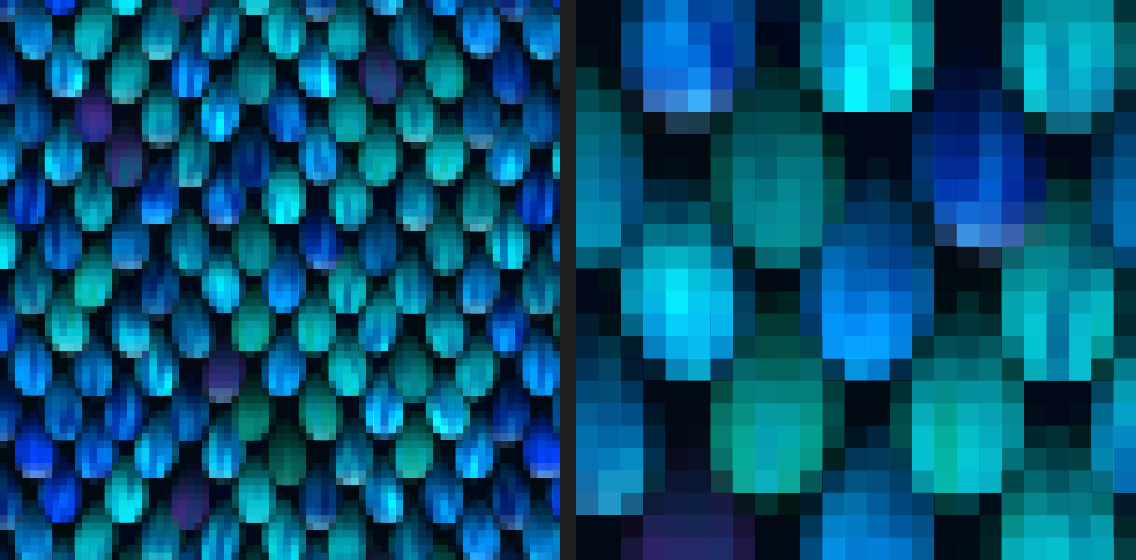
Left, the full canvas; right, a detail of the centre.
Give the GLSL for this pattern, as a three.js fragment shader.

```glsl
varying vec2 vUv;

const vec2 TILE_SCALES = vec2(8.0, 6.0);    // scales in one seamless tile
const float TILES = 1.1;                    // tiles along the canvas
const vec2 LATTICE_SHIFT = vec2(0.0, 0.83);
const float MOSAIC = 75.0;                  // mosaic blocks along the canvas
const float TIP = -0.93;
const float CROWN = 0.95;
const float FULLNESS = 1.68;
const float JITTER = 0.09;
const float SKEW = 0.2;
const float VIOLET_SHARE = 0.09;

const vec3 GAP = vec3(0.004, 0.035, 0.08);
const vec3 INDIGO = vec3(0.01, 0.22, 0.82);
const vec3 AZURE = vec3(0.01, 0.53, 0.90);
const vec3 CYAN = vec3(0.02, 0.80, 0.88);
const vec3 TEAL = vec3(0.02, 0.56, 0.50);
const vec3 VIOLET = vec3(0.27, 0.20, 0.60);
const vec3 PEARL = vec3(0.66, 0.87, 0.90);

vec2 hash2(vec2 p) {
  vec3 a = fract(p.xyx * vec3(0.1031, 0.1030, 0.0973));
  a += dot(a, a.yzx + 33.33);
  return fract((a.xx + a.yz) * a.zy);
}

float gradientAt(vec2 node, vec2 offset, vec2 period) {
  float angle = 6.2832 * hash2(mod(node, period) + 7.3).x;
  return dot(vec2(cos(angle), sin(angle)), offset);
}

// Gradient noise that wraps after the given period
float gradientNoise(vec2 p, vec2 period) {
  vec2 i = floor(p);
  vec2 f = p - i;
  vec2 u = f * f * f * (f * (f * 6.0 - 15.0) + 10.0);
  vec2 e = vec2(1.0, 0.0);
  return mix(
    mix(gradientAt(i, f, period), gradientAt(i + e, f - e, period), u.x),
    mix(gradientAt(i + e.yx, f - e.yx, period), gradientAt(i + 1.0, f - 1.0, period), u.x),
    u.y);
}

vec3 iridescence(float h) {
  vec3 c = mix(INDIGO, AZURE, smoothstep(0.0, 0.36, h));
  c = mix(c, CYAN, smoothstep(0.36, 0.7, h));
  return mix(c, TEAL, smoothstep(0.7, 0.95, h));
}

// Teardrop coverage: blunt tip below, tapering crown above
float teardrop(vec2 q) {
  float t = clamp((q.y - TIP) / (CROWN - TIP), 0.0, 1.0);
  float halfWidth = FULLNESS * pow(t, 0.5) * pow(1.0 - t, 0.8);
  float side = smoothstep(-0.14, 0.3, halfWidth - abs(q.x));
  return side * smoothstep(0.0, 0.09, t) * (1.0 - smoothstep(0.85, 1.0, t));
}

vec3 scaleColor(vec2 q, vec2 id) {
  vec2 tone = hash2(id * 2.0 + 3.0);
  vec2 finish = hash2(id * 2.0 + 41.0);
  vec2 warp = hash2(id * 2.0 + 89.0) - 0.5;
  q -= 2.0 * JITTER * (finish.yx - 0.5);
  q.x += 2.0 * SKEW * warp.x * q.y;

  // Clustered hue with lengthwise grain
  float cluster = gradientNoise(id * 0.5 + 0.25, TILE_SCALES * 0.5);
  float grain = gradientNoise(q * vec2(2.6, 1.1) + id * 5.0 + 20.0, vec2(128.0));
  float hue = 0.47 + 0.6 * cluster + 0.65 * (tone.x - 0.5) + 0.35 * grain;
  vec3 color = iridescence(hue);
  float violet = step(1.0 - VIOLET_SHARE, tone.y);
  color = mix(color, VIOLET, violet * clamp(0.75 + grain, 0.0, 1.0));

  // Dark crown, bright belly and pearly tip
  float belly = 1.0 - smoothstep(-0.5, 0.85, q.y);
  float shine = mix(0.22, 1.0, belly) * mix(0.65, 1.15, finish.x);
  color *= shine * (1.0 + 0.5 * grain);
  float gloss = 1.0 - smoothstep(-0.9, -0.35, q.y);
  color = mix(color, PEARL, gloss * 0.65 * finish.y * finish.y);
  return color * teardrop(q);
}

void main() {
  // Snap to block centres, blending across block edges
  vec2 grid = vUv * MOSAIC;
  vec2 edge = floor(grid + 0.5);
  vec2 blend = clamp((grid - edge) / max(fwidth(grid), vec2(0.0001)), -0.5, 0.5);
  vec2 uv = (edge + blend) / MOSAIC;

  vec2 cell = uv * TILES * TILE_SCALES - LATTICE_SHIFT;
  float haze = gradientNoise(uv * TILES * 5.0, vec2(5.0));
  vec3 color = GAP * (1.0 + vec3(0.6, -0.5, 0.9) * haze);

  // Two interleaved lattices form the staggered rows
  for (int k = 0; k < 2; k++) {
    vec2 stagger = vec2(0.5 * float(k));
    vec2 site = floor(cell - stagger + 0.5) + stagger;
    color = max(color, scaleColor(2.0 * (cell - site), mod(site, TILE_SCALES)));
  }
  gl_FragColor = vec4(clamp(color, 0.0, 1.0), 1.0);
}
```
